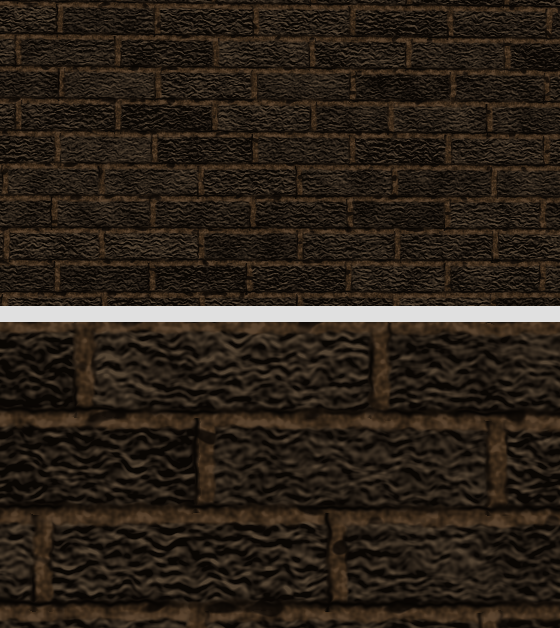
Top: the whole. Bottom: its middle third, enlarged.
This texture is drawn by a Shadertoy shader. Its source:

```glsl
#define ROW_HEIGHT 0.1057
#define BRICK_LENGTH 0.319
#define FIRST_JOINT 0.038
#define HALF_JOINT 0.0105
#define TILT 0.0105
#define RIDGE_SCALE vec2(46.0, 108.0)
#define RIDGE_DEPTH 1.0
#define SHADOW_COLOR vec3(0.035, 0.022, 0.012)
#define RIDGE_COLOR vec3(0.275, 0.222, 0.165)
#define MORTAR_COLOR vec3(0.25, 0.178, 0.108)
#define HIGHLIGHT_COLOR vec3(0.36, 0.275, 0.195)

float hash(vec2 p) {
    vec3 q = fract(p.xyx * vec3(0.1031, 0.1030, 0.0973));
    q += dot(q, q.yzx + 33.33);
    return fract((q.x + q.y) * q.z);
}

float cornerSlope(vec2 cell, vec2 offset) {
    float angle = 6.2832 * hash(cell);
    return dot(vec2(cos(angle), sin(angle)), offset);
}

float gradientNoise(vec2 p) {
    vec2 i = floor(p), f = p - i;
    vec2 w = f * f * f * (f * (f * 6.0 - 15.0) + 10.0);
    vec2 e = vec2(1.0, 0.0);
    return 1.4 * mix(
        mix(cornerSlope(i, f), cornerSlope(i + e, f - e), w.x),
        mix(cornerSlope(i + e.yx, f - e.yx), cornerSlope(i + 1.0, f - 1.0), w.x),
        w.y);
}

// Wrinkled clay surface, stretched along the brick
float ridgeHeight(vec2 p) {
    vec2 q = p * RIDGE_SCALE;
    q.y += 0.8 * gradientNoise(p * vec2(42.0, 34.0) + 7.0);
    return gradientNoise(q) + 0.55 * gradientNoise(q * vec2(2.2, 1.9) + 19.0);
}

float line(float x, float width) {
    return exp(-x * x / (width * width));
}

// Start of each course in brick lengths, drifting near the top
float coursePhase(float row) {
    float even = 1.0 - mod(row, 2.0);
    return 0.06 + 0.51 * even + smoothstep(3.0, 5.0, row) * (0.14 - 0.09 * even);
}

float jointShift(float column, float row) {
    return 0.012 * (hash(vec2(column, row) + 40.0) - 0.5);
}

void mainImage(out vec4 fragColor, in vec2 fragCoord) {
    vec2 p = fragCoord / iResolution.y;
    float pixel = 1.0 / iResolution.y;

    // Slightly tilted courses with uneven edges
    vec2 wall = p + vec2(0.0, TILT * p.x * p.y);
    wall += 0.0025 * vec2(gradientNoise(p * 24.0 + 3.0), gradientNoise(p * 19.0 + 51.0));
    wall += 0.0030 * vec2(gradientNoise(p * 85.0 + 11.0), gradientNoise(p * 80.0 + 73.0));

    // Running bond, with one shortened brick
    float v = (wall.y - FIRST_JOINT) / ROW_HEIGHT;
    float row = floor(v);
    float u = wall.x / BRICK_LENGTH - coursePhase(row);
    if (row == 5.0 && p.x > 1.17) u += 0.18;
    float column = floor(u);
    vec2 id = vec2(column, row) + 20.0;

    // Distances inward from the four brick edges
    float left = (u - column) * BRICK_LENGTH - jointShift(column, row) - HALF_JOINT;
    float right = (column + 1.0 - u) * BRICK_LENGTH + jointShift(column + 1.0, row) - HALF_JOINT;
    float bottom = (v - row) * ROW_HEIGHT - HALF_JOINT;
    float top = (row + 1.0 - v) * ROW_HEIGHT - HALF_JOINT;
    float inside = min(min(left, right), min(bottom, top));
    float brickMask = smoothstep(-0.0015 - pixel, 0.0015 + pixel, inside);

    // Brick face lit from above, with its own depth and darkness
    float relief = ridgeHeight(p) - ridgeHeight(p + vec2(0.001, 0.0045));
    float depth = RIDGE_DEPTH * mix(0.65, 1.15, hash(id));
    float tone = 0.37 + 0.32 * (hash(id + 9.0) - 0.5);
    tone += 0.85 * depth * relief + 0.26 * gradientNoise(p * 13.0);
    tone += 0.24 * gradientNoise(p * 150.0);
    vec3 brick = mix(SHADOW_COLOR, RIDGE_COLOR, clamp(tone, 0.0, 1.2));

    // Grainy mortar with pale crumbs and dark pits
    float grain = gradientNoise(p * vec2(50.0, 80.0) + 31.0);
    float fine = gradientNoise(p * 170.0 + 5.0);
    vec3 mortar = MORTAR_COLOR * (0.95 + 0.35 * grain + 0.35 * fine);
    mortar = mix(mortar, HIGHLIGHT_COLOR, 0.65 * smoothstep(0.1, 0.6, grain + 0.5 * fine));
    float pits = smoothstep(0.36, 0.56, gradientNoise(p * vec2(26.0, 38.0) + 87.0));
    mortar = mix(mortar, SHADOW_COLOR, 0.8 * pits);
    vec3 color = mix(mortar, brick, brickMask);

    // Shadows beneath and beside bricks, light on upper rims
    float wear = gradientNoise(p * vec2(14.0, 20.0) + 63.0);
    float under = line(bottom + 0.002, 0.0042) * clamp(0.9 + 0.6 * wear, 0.0, 1.0);
    float beside = line(right + 0.001, 0.0032) * clamp(0.6 + 0.9 * wear, 0.0, 0.95);
    float besideLeft = line(left, 0.0025) * clamp(0.2 - 1.1 * wear, 0.0, 0.7);
    float rim = line(top + 0.004, 0.0045) * clamp(0.3 + 0.6 * grain, 0.0, 0.6);
    color = mix(color, HIGHLIGHT_COLOR, rim);
    color = mix(color, SHADOW_COLOR * 0.8, max(under, max(beside, besideLeft)));

    fragColor = vec4(clamp(color, 0.0, 1.0), 1.0);
}
```
